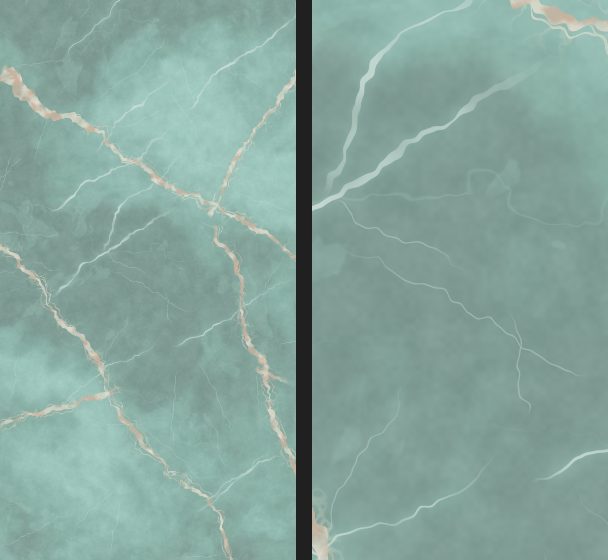
Left: the whole. Right: its middle third, enlarged.
Give the GLSL for this texture, as a WebGL 2 fragment shader.

```glsl
#version 300 es
precision highp float;
// Green marble: cloudy layered noise under cream veins with forked branches.
// Every vein is a jagged line in its own frame; loops place the broad veins,
// the white cracks and the faint hairlines, and fine noise adds the grain.

uniform vec2 u_resolution;
out vec4 fragColor;

const vec3 DEEP  = vec3(0.495, 0.607, 0.575);
const vec3 MID   = vec3(0.54, 0.69, 0.65);
const vec3 LIGHT = vec3(0.62, 0.78, 0.745);
const vec3 WHITE = vec3(0.80, 0.87, 0.84);
const vec3 CREAM = vec3(0.88, 0.86, 0.80);
const vec3 PINK  = vec3(0.80, 0.70, 0.62);

float hash(vec2 p) {
  vec3 q = fract(p.xyx * 0.1031);
  q += dot(q, q.yzx + 33.33);
  return fract((q.x + q.y) * q.z);
}

float noise(vec2 p) {
  vec2 cell = floor(p), f = fract(p);
  f = f * f * (3.0 - 2.0 * f);
  float low = mix(hash(cell), hash(cell + vec2(1, 0)), f.x);
  float high = mix(hash(cell + vec2(0, 1)), hash(cell + vec2(1, 1)), f.x);
  return mix(low, high, f.y);
}

float fbm(vec2 p) {
  float sum = 0.0, amp = 0.5;
  for (int i = 0; i < 5; i++) {
    sum += amp * noise(p);
    p = mat2(1.6, 1.2, -1.2, 1.6) * p + 17.3;
    amp *= 0.5;
  }
  return sum;
}

vec2 heading(float angle) { return vec2(cos(angle), sin(angle)); }

// Coordinates along and across a line, bent by noise of its seed.
vec2 veinFrame(vec2 p, vec2 origin, float angle, float bend, float seed) {
  vec2 q = p - origin, dir = heading(angle);
  float along = dot(q, dir), across = dot(q, vec2(-dir.y, dir.x));
  across += bend * (noise(vec2(along * 6.0 + 40.0, seed)) - 0.5);
  across += bend * 0.3 * (noise(vec2(along * 26.0 + 90.0, seed)) - 0.5);
  across += bend * 0.13 * (noise(vec2(along * 85.0 + 150.0, seed)) - 0.5);
  return vec2(along, across);
}

float stroke(float dist, float width, float px) {
  return 1.0 - smoothstep(width - 0.7 * px, width + 0.7 * px, dist);
}

// x: sharp core, y: soft glow; both fade at the ends.
vec2 crack(vec2 frame, float len, float width, float px) {
  float t = frame.x / len;
  float ends = smoothstep(0.0, 0.08, t) * (1.0 - smoothstep(0.6, 1.0, t));
  float dist = abs(frame.y);
  return ends * vec2(stroke(dist, width, px), exp(-dist * 80.0));
}

// A broad vein of strands that part and rejoin.
vec2 broadVein(vec2 frame, float len, float swell, float seed, float px) {
  float x = frame.x + 30.0;
  float body = smoothstep(-0.02, 0.0, frame.x) * (1.0 - smoothstep(len - 0.1, len, frame.x));
  float thick = noise(vec2(x * 15.0, seed + 5.0)) * (0.5 + noise(vec2(x * 70.0, seed)));
  float width = 0.001 + 0.009 * thick + swell * exp(-frame.x * 5.0);
  float dist = abs(frame.y), core = stroke(dist, width, px);
  for (float k = 1.0; k < 3.0; k++) {
    float gap = 0.05 * (noise(vec2(x * 10.0 * k, seed + 9.0 * k)) - 0.5);
    gap += 0.012 * (noise(vec2(x * 60.0, seed + 4.0 * k)) - 0.5);
    core = max(core, 0.8 * stroke(abs(frame.y - gap), 0.0014, px));
  }
  return body * vec2(core, exp(-dist * 26.0));
}

// Thin contour lines of noise, like a net of tiny fractures.
float fractures(vec2 p, float thin) {
  return 1.0 - smoothstep(0.0, thin, abs(fbm(p) - 0.48));
}

vec3 stone(vec2 p) {
  vec2 drift = vec2(fbm(p * 2.0 + 3.0), fbm(p * 2.0 + 31.0));
  float cloud = fbm(p * 2.4 + 1.6 * drift);
  float top = 1.0 - smoothstep(0.1, 0.8, distance(p, vec2(0.8, 1.55)));
  float bottom = 1.0 - smoothstep(0.05, 0.5, distance(p, vec2(0.12, 0.25)));
  float tone = 0.17 + 1.5 * (cloud - 0.48) + 0.58 * top + 0.42 * bottom;
  tone += 0.55 * (fbm(p * 9.0 + 3.0 * drift) - 0.48);
  vec3 color = mix(DEEP, MID, smoothstep(0.08, 0.47, tone));
  color = mix(color, LIGHT, smoothstep(0.4, 0.82, tone));
  float chips = smoothstep(0.62, 0.68, fbm(p * 11.0 + 4.0 * drift));
  color = mix(color, LIGHT, 0.25 * chips);
  color = mix(color, LIGHT, 0.3 * fractures(p * 5.0 + drift, 0.012) * noise(p * 6.0));
  return color + 0.075 * (fbm(p * 34.0) - 0.48) + 0.02 * (noise(p * 150.0) - 0.5);
}

void main() {
  float px = 1.0 / u_resolution.x;
  vec2 p = gl_FragCoord.xy * px;
  float height = u_resolution.y * px;
  vec3 color = stone(p);

  // Faint hairlines in all directions
  float hair = 0.0;
  for (float i = 0.0; i < 34.0; i++) {
    vec2 origin = vec2(hash(vec2(i, 3.0)), (i + hash(vec2(i, 7.0))) / 34.0 * height);
    vec2 frame = veinFrame(p, origin, 6.28 * hash(vec2(i, 11.0)), 0.05, i + 60.0);
    hair = max(hair, crack(frame, 0.12 + 0.3 * hash(vec2(i, 13.0)), 0.0008, px).x);
  }
  color = mix(color, WHITE, 0.4 * hair);

  // White cracks rising to the right
  vec2 pale = vec2(0.0);
  for (float i = 0.0; i < 10.0; i++) {
    vec2 origin = vec2(0.75 * hash(vec2(i, 23.0)), (i + hash(vec2(i, 29.0))) / 10.0 * height);
    vec2 frame = veinFrame(p, origin, 0.4 + 0.5 * hash(vec2(i, 31.0)), 0.05, i + 20.0);
    float width = 0.001 + 0.005 * hash(vec2(i, 37.0)) * noise(vec2(frame.x * 40.0 + 50.0, i));
    pale = max(pale, crack(frame, 0.25 + 0.35 * hash(vec2(i, 41.0)), width, px));
  }
  color = mix(color, LIGHT, 0.35 * pale.y);
  color = mix(color, WHITE, pale.x * (0.35 + 0.6 * noise(p * 30.0)));

  // Broad descending veins, each with one fork
  vec2 gold = vec2(0.0);
  for (float i = 0.0; i < 3.0; i++) {
    vec2 origin = vec2(0.0, 1.62 - 0.54 * i) + i * (i - 1.0) * vec2(0.37, 0.29);
    float angle = -0.56 - 0.36 * i;
    vec2 fork = origin + heading(angle) * (0.83 - 0.17 * i);
    vec2 trunk = veinFrame(p, origin, angle, 0.07, i + 2.0);
    vec2 branch = veinFrame(p, fork, 1.0 + 2.4 * i, 0.05, i + 12.0);
    gold = max(gold, broadVein(trunk, 1.4, 0.022 / (1.0 + 8.0 * i), i + 2.0, px));
    gold = max(gold, broadVein(branch, 0.8 - 0.33 * i, 0.0, i + 12.0, px));
  }

  // Splinters that cling to the broad veins, then the veins themselves
  color = mix(color, MID, 0.3 * gold.y);
  color = mix(color, CREAM, 0.6 * fractures(p * 13.0, 0.022) * gold.y * gold.y);
  vec3 mineral = mix(CREAM, PINK, smoothstep(0.35, 0.65, fbm(p * 36.0)));
  color = mix(color, mineral, gold.x * (0.6 + 0.4 * noise(p * 55.0)));

  fragColor = vec4(color, 1.0);
}
```
